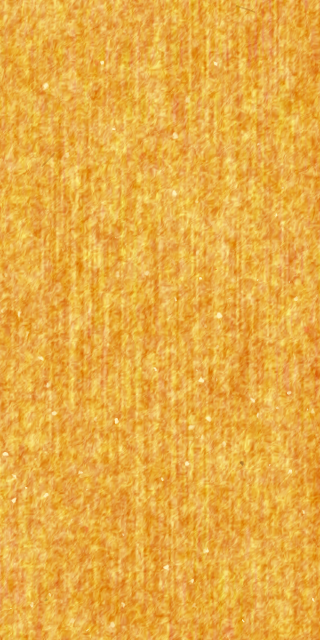
A Shadertoy shader for this texture:

```glsl
// Golden handmade paper: fine pulp mottling and thin vertical laid streaks,
// summed from stretched value noise into one tone that drives an amber ramp,
// then pale flecks, a few dark or red specks and faint stray hairs on top.

float hash(vec2 p) {
    vec3 q = fract(vec3(p.xyx) * 0.1031);
    q += dot(q, q.yzx + 33.33);
    return fract((q.x + q.y) * q.z);
}

// Smooth value noise, centred on zero
float noise(vec2 p) {
    vec2 i = floor(p), f = fract(p);
    f = f * f * (3.0 - 2.0 * f);
    float low = mix(hash(i), hash(i + vec2(1, 0)), f.x);
    float high = mix(hash(i + vec2(0, 1)), hash(i + vec2(1, 1)), f.x);
    return mix(low, high, f.y) - 0.5;
}

// Ragged specks scattered on a jittered grid; density is the share of filled cells
float specks(vec2 p, float cells, float density, float size, float seed) {
    vec2 ragged = p + 0.009 * vec2(noise(p * 110.0 + seed), noise(p * 110.0 + seed + 40.0));
    vec2 cell = floor(p * cells);
    float cover = 0.0;
    for (int y = -1; y <= 1; y++)
    for (int x = -1; x <= 1; x++) {
        vec2 id = cell + vec2(x, y) + seed;
        vec2 centre = (id - seed + vec2(hash(id + 3.1), hash(id + 7.7))) / cells;
        float radius = size * (0.45 + 0.9 * hash(id + 12.3));
        float present = step(hash(id + 21.9), density);
        float strength = 0.35 + 0.65 * hash(id + 31.4);
        float d = length((ragged - centre) * vec2(1.0, 0.85));
        cover = max(cover, present * strength * (1.0 - smoothstep(radius * 0.3, radius, d)));
    }
    return cover;
}

float segmentDistance(vec2 p, vec2 a, vec2 b) {
    vec2 along = b - a;
    float t = clamp(dot(p - a, along) / dot(along, along), 0.0, 1.0);
    return length(p - a - along * t);
}

void mainImage(out vec4 fragColor, in vec2 fragCoord) {
    vec2 p = fragCoord / iResolution.x;   // x spans 0..1, y spans 0..2

    // Broad clouds and a slow darkening toward the foot
    float tone = 0.55 * noise(p * vec2(2.5, 3.5) + 5.0) + 0.6 * noise(p * 9.0 + 17.0);
    tone += 0.25 * smoothstep(0.0, 1.4, p.y) - 0.12;
    tone -= 0.25 * smoothstep(0.1, 0.0, min(p.x, 1.0 - p.x));

    // Pulp mottling, sheared so the flakes lean slightly to the right
    vec2 pulp = p + 0.01 * vec2(noise(p * 40.0), noise(p * 40.0 + 60.0));
    pulp.x -= 0.3 * pulp.y;
    tone += 0.7 * noise(p * vec2(28.0, 24.0) + 31.0);
    tone += 1.7 * noise(pulp * vec2(64.0, 52.0));
    tone += 2.1 * noise(pulp * vec2(118.0, 92.0) + 80.0);
    tone += 1.8 * noise(pulp * vec2(200.0, 160.0) + 150.0);

    // Vertical laid streaks, stronger in some bands than others
    float wander = p.x + 0.002 * noise(p * vec2(8.0, 5.0));
    float band = 0.7 + 0.9 * noise(p * vec2(4.0, 2.0) + 90.0) + 0.25 * p.x;
    float streak = 2.0 * noise(vec2(wander * 128.0, p.y * 5.0))
                 + 0.8 * noise(vec2(wander * 66.0, p.y * 8.0) + 50.0);
    tone += band * streak;

    // Amber ramp, with milky patches independent of the tone
    vec3 color = vec3(0.915, 0.681, 0.263) + tone * vec3(0.025, 0.083, 0.084);
    float milk = noise(p * vec2(44.0, 30.0) + 120.0) + noise(p * vec2(110.0, 50.0) + 140.0);
    color.b += 0.11 * milk;

    // Rose and lemon tinted streaks
    float tint = noise(vec2(wander * 90.0, p.y * 6.0) + 200.0);
    float region = smoothstep(-0.2, 0.35, noise(p * vec2(3.0, 2.2) + 220.0) + 0.2 * p.x);
    color += region * smoothstep(0.15, 0.45, tint) * vec3(0.0, -0.055, 0.04);
    color += region * smoothstep(0.15, 0.45, -tint) * vec3(-0.015, 0.03, -0.04);

    // Pale flecks, denser in the lower half
    float lower = 1.0 - smoothstep(0.7, 1.7, p.y);
    float flecks = specks(p, 14.0, 0.07, 0.010, 300.0)
                 + lower * specks(p, 28.0, 0.07, 0.008, 400.0);
    color = mix(color, vec3(1.0, 0.95, 0.72), min(1.1 * flecks, 0.95));

    // Rare dark bits and red grains
    color = mix(color, vec3(0.42, 0.26, 0.08), 0.6 * specks(p, 9.0, 0.04, 0.008, 500.0));
    color = mix(color, vec3(0.93, 0.32, 0.13), 0.6 * specks(p, 8.0, 0.05, 0.011, 600.0));

    // Faint stray hairs
    for (int i = 0; i < 2; i++) {
        vec2 id = vec2(float(i), 700.0);
        vec2 start = vec2(hash(id), 2.0 * hash(id + 9.0));
        float angle = 6.283 * hash(id + 19.0);
        vec2 end = start + (0.03 + 0.04 * hash(id + 29.0)) * vec2(cos(angle), sin(angle));
        float d = segmentDistance(p + 0.008 * noise(p * 18.0), start, end);
        color = mix(color, vec3(0.65, 0.38, 0.08), 0.35 * (1.0 - smoothstep(0.001, 0.004, d)));
    }

    fragColor = vec4(clamp(color, 0.0, 1.0), 1.0);
}
```
